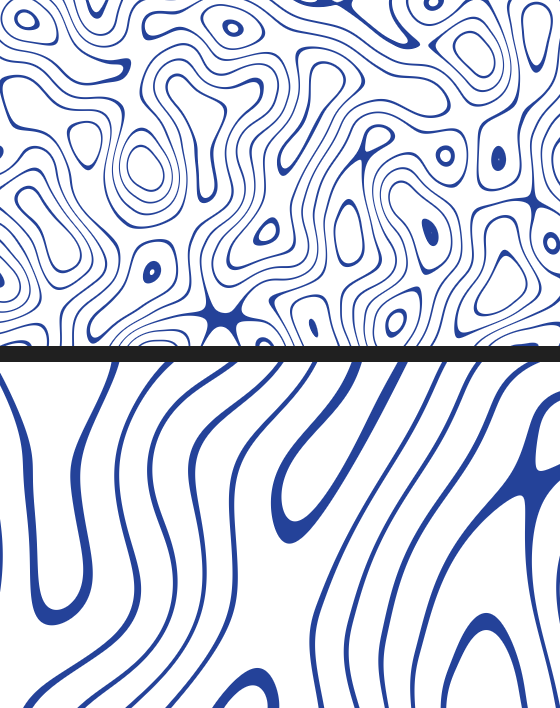
Top: the whole. Bottom: its middle third, enlarged.
Reproduce this pattern procedurally as a WebGL 1 fragment shader.

```glsl
precision highp float;

uniform vec2 u_resolution;

const vec3 PAPER_COLOR = vec3(1.0);
const vec3 INK_COLOR = vec3(0.14, 0.26, 0.60);
const float CELLS_PER_HEIGHT = 4.2;   // size of the hills and hollows
const float LEVEL_STEP = 0.155;       // height between two contours
const float INK_SHARE = 0.15;         // part of each step that is inked
const float FIELD_ANGLE = 0.45;       // turns the lattice off the axes
const vec2 FIELD_OFFSET = vec2(17.3, 41.8);

// Sine-free hash giving a unit vector for each lattice point
vec2 latticeGradient(vec2 cell) {
  vec3 p = fract(cell.xyx * vec3(0.1031, 0.1030, 0.0973));
  p += dot(p, p.yzx + 33.33);
  vec2 random = fract((p.xx + p.yz) * p.zy);
  return normalize(random * 2.0 - 0.9999);
}

// Contribution of one cell corner
float cornerSlope(vec2 cell, vec2 local, vec2 corner) {
  return dot(latticeGradient(cell + corner), local - corner);
}

// Gradient noise with a quintic fade
float gradientNoise(vec2 p) {
  vec2 cell = floor(p);
  vec2 f = p - cell;
  vec2 fade = f * f * f * (f * (f * 6.0 - 15.0) + 10.0);
  float low = mix(cornerSlope(cell, f, vec2(0.0, 0.0)),
                  cornerSlope(cell, f, vec2(1.0, 0.0)), fade.x);
  float high = mix(cornerSlope(cell, f, vec2(0.0, 1.0)),
                   cornerSlope(cell, f, vec2(1.0, 1.0)), fade.x);
  return mix(low, high, fade.y);
}

// Terrain height, counted in contour steps
float terrain(vec2 position) {
  float c = cos(FIELD_ANGLE);
  float s = sin(FIELD_ANGLE);
  vec2 turned = mat2(c, s, -s, c) * position;
  return gradientNoise(turned * CELLS_PER_HEIGHT + FIELD_OFFSET) / LEVEL_STEP;
}

void main() {
  float pixel = 1.0 / u_resolution.y;
  vec2 position = gl_FragCoord.xy * pixel;

  // Height and its change across one pixel
  float height = terrain(position);
  vec2 slope = vec2(terrain(position + vec2(pixel, 0.0)),
                    terrain(position + vec2(0.0, pixel))) - height;

  // Bands of fixed height: thin on steep ground, swollen on flat ground
  float fromLevel = abs(fract(height + 0.5) - 0.5);
  float pixelsInside = (0.5 * INK_SHARE - fromLevel) / max(length(slope), 1e-4);
  float ink = clamp(0.5 + pixelsInside, 0.0, 1.0);

  gl_FragColor = vec4(mix(PAPER_COLOR, INK_COLOR, ink), 1.0);
}
```
